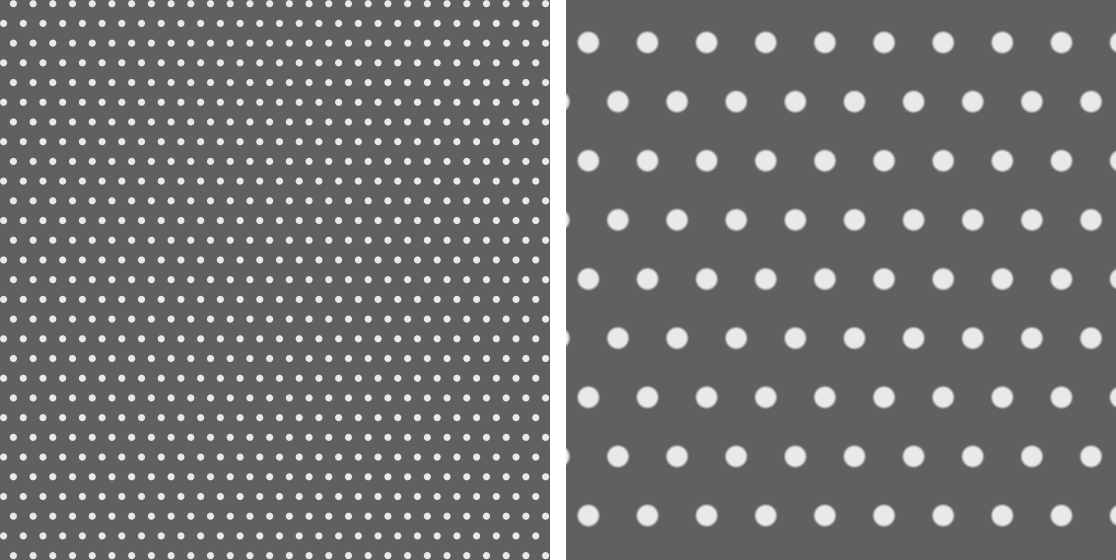
Left, the full canvas; right, a detail of the centre.
This pattern is drawn by a Shadertoy shader. Its source:

```glsl
// Staggered rows of small pale dots on a flat dark grey ground.

#define PITCH 0.0352                  // dot and row spacing, in canvas heights
#define FIRST_DOT vec2(0.0239, 0.0066) // first dot, from the upper left
#define DOT_RADIUS 0.0063
#define EDGE_SOFTNESS 0.0012
#define GROUND_COLOR vec3(0.378)
#define DOT_COLOR vec3(0.915)

// Signed distance to the nearest dot of the staggered lattice.
float dotLattice(vec2 p) {
    vec2 cell = (p - FIRST_DOT) / PITCH;
    float row = floor(cell.y + 0.5);
    cell.x += 0.5 * mod(row, 2.0);    // shift every other row by half a step
    vec2 offset = fract(cell + 0.5) - 0.5;
    return length(offset) * PITCH - DOT_RADIUS;
}

void mainImage(out vec4 fragColor, in vec2 fragCoord) {
    // Measure down from the top, in canvas heights.
    vec2 p = vec2(fragCoord.x, iResolution.y - fragCoord.y) / iResolution.y;

    float softness = max(EDGE_SOFTNESS, 0.6 / iResolution.y);
    float coverage = 1.0 - smoothstep(-softness, softness, dotLattice(p));

    fragColor = vec4(mix(GROUND_COLOR, DOT_COLOR, coverage), 1.0);
}
```
